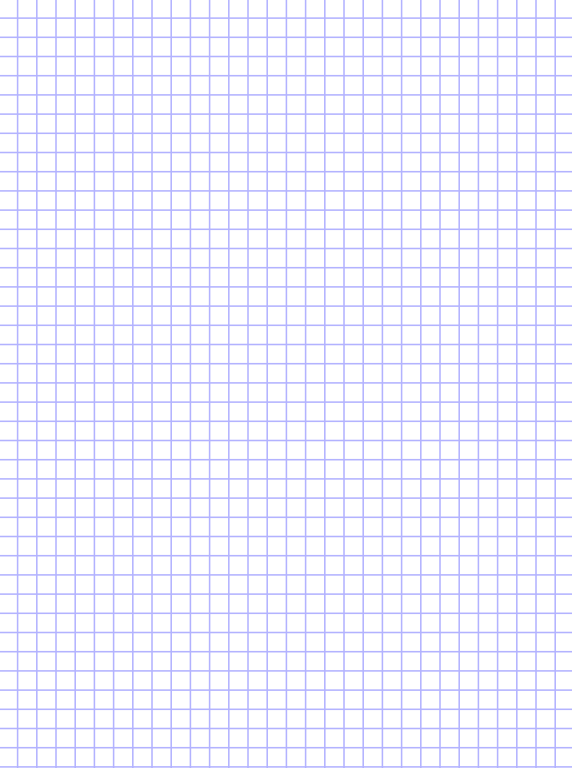
A WebGL 2 fragment shader for this pattern:

```glsl
#version 300 es
precision highp float;

// Squared writing paper: thin periwinkle rules on white, forming square cells.
// Each axis is folded into one cell, and the exact overlap of a pixel with
// the rule in that cell gives smooth line edges at any canvas size.

uniform vec2 u_resolution;
out vec4 fragColor;

const vec3 PAPER_COLOR = vec3(1.0);
const vec3 RULE_COLOR = vec3(0.70, 0.70, 1.0);

const float ROWS = 40.0;                      // cells in one canvas height
const float RULE_WIDTH = 0.081;               // in cells
const vec2 GRID_OFFSET = vec2(-0.083, 0.057); // first rules, in cells

// Signed distance to the nearest whole number, per axis.
vec2 distanceToRules(vec2 cellPos) {
    return fract(cellPos + 0.5) - 0.5;
}

// Share of a pixel-wide interval covered by a rule, per axis.
vec2 ruleCoverage(vec2 dist, float ruleWidth, float pixelWidth) {
    float halfRule = 0.5 * ruleWidth;
    float halfPixel = 0.5 * pixelWidth;
    vec2 upper = min(dist + halfPixel, vec2(halfRule));
    vec2 lower = max(dist - halfPixel, vec2(-halfRule));
    return clamp((upper - lower) / pixelWidth, 0.0, 1.0);
}

// Union of both rule directions, so crossings do not darken.
float gridCoverage(vec2 cellPos, float ruleWidth, float pixelWidth) {
    vec2 cover = ruleCoverage(distanceToRules(cellPos), ruleWidth, pixelWidth);
    return 1.0 - (1.0 - cover.x) * (1.0 - cover.y);
}

void main() {
    // Square cells, measured from the lower left corner.
    float pixelWidth = ROWS / u_resolution.y;
    vec2 cellPos = gl_FragCoord.xy * pixelWidth - GRID_OFFSET;

    float ink = gridCoverage(cellPos, RULE_WIDTH, pixelWidth);
    fragColor = vec4(mix(PAPER_COLOR, RULE_COLOR, ink), 1.0);
}
```
